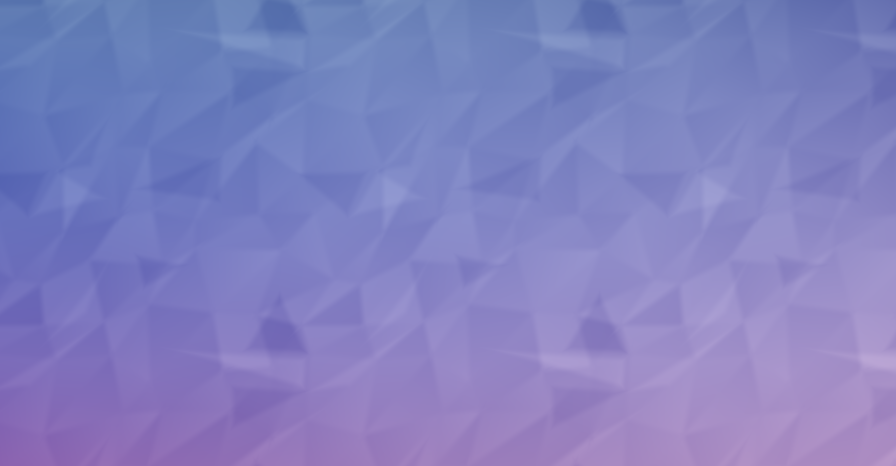
Write a WebGL 1 fragment shader that draws this background.

```glsl
precision highp float;
// Soft low-poly facets in a repeating tile over a blue to mauve gradient.

uniform vec2 u_resolution;

// Lengths are in canvas heights, measured from the top left corner.
const float TILE = 0.686;
const float CELLS = 6.0;
const float JITTER = 0.7;
const float SOFTNESS = 0.009;
const float MESH_CONTRAST = 0.055;
const float SLOPE_CONTRAST = 0.022;
const vec3 SHADE_TINT = vec3(1.0, 1.0, 0.6);

// Gradient colours: three rows, left to right.
const vec3 TOP_LEFT = vec3(0.36, 0.47, 0.69);
const vec3 TOP_MID = vec3(0.42, 0.51, 0.72);
const vec3 TOP_RIGHT = vec3(0.38, 0.42, 0.68);
const vec3 MID_LEFT = vec3(0.40, 0.43, 0.73);
const vec3 MID_MID = vec3(0.52, 0.53, 0.78);
const vec3 MID_RIGHT = vec3(0.58, 0.55, 0.78);
const vec3 LOW_LEFT = vec3(0.55, 0.39, 0.69);
const vec3 LOW_MID = vec3(0.62, 0.50, 0.74);
const vec3 LOW_RIGHT = vec3(0.70, 0.57, 0.77);

float hash(vec2 p) {
  return fract(sin(dot(p, vec2(127.1, 311.7))) * 43758.5453);
}

// Smooth curve through three colours at t = 0, 0.5 and 1.
vec3 blend3(vec3 a, vec3 b, vec3 c, float t) {
  return a * (1.0 - t) * (1.0 - 2.0 * t) + b * 4.0 * t * (1.0 - t) + c * t * (2.0 * t - 1.0);
}

float cross2(vec2 a, vec2 b) {
  return a.x * b.y - a.y * b.x;
}

float edgeDistance(vec2 p, vec2 a, vec2 b) {
  return cross2(b - a, p - a) / length(b - a);
}

// Soft coverage of a triangle of either winding.
float triangle(vec2 p, vec2 a, vec2 b, vec2 c) {
  float winding = sign(cross2(b - a, c - a));
  vec3 d = winding * vec3(edgeDistance(p, a, b), edgeDistance(p, b, c), edgeDistance(p, c, a));
  return smoothstep(-SOFTNESS, SOFTNESS, min(d.x, min(d.y, d.z)));
}

// A triangle repeated in every tile.
float facet(vec2 p, vec2 a, vec2 b, vec2 c) {
  vec2 centre = (a + b + c) / 3.0;
  vec2 q = p - centre;
  q -= TILE * floor(q / TILE + 0.5);
  return triangle(q, a - centre, b - centre, c - centre);
}

vec2 meshVertex(vec2 cell) {
  vec2 id = mod(cell, CELLS);
  vec2 offset = vec2(hash(id), hash(id + 17.3)) - 0.5;
  return (cell + JITTER * offset) * TILE / CELLS;
}

// Weight and weighted shade of one mesh triangle.
vec2 meshFacet(vec2 p, vec2 a, vec2 b, vec2 c, vec2 id) {
  float weight = triangle(p, a, b, c);
  float angle = 6.2832 * hash(id + 5.1);
  vec2 local = (p - (a + b + c) / 3.0) * CELLS / TILE;
  float shade = MESH_CONTRAST * (hash(id + 9.7) - 0.5);
  shade += SLOPE_CONTRAST * dot(local, vec2(cos(angle), sin(angle)));
  return weight * vec2(1.0, shade);
}

float meshShade(vec2 p) {
  vec2 home = floor(p * CELLS / TILE);
  vec2 total = vec2(0.0001, 0.0);
  for (int j = -1; j <= 1; j++) {
    for (int i = -1; i <= 1; i++) {
      vec2 cell = home + vec2(float(i), float(j));
      vec2 id = mod(cell, CELLS);
      vec2 a = meshVertex(cell);
      vec2 b = meshVertex(cell + vec2(1.0, 0.0));
      vec2 c = meshVertex(cell + vec2(0.0, 1.0));
      vec2 d = meshVertex(cell + 1.0);
      total += meshFacet(p, a, b, c, id);
      total += meshFacet(p, b, d, c, id + 31.0);
    }
  }
  return total.y / total.x;
}

// Larger facets that stand out from the mesh.
float accentShade(vec2 p) {
  float dark = facet(p, vec2(0.60, 0.635), vec2(0.53, 0.75), vec2(0.655, 0.755));
  dark += 0.7 * facet(p, vec2(0.50, 0.145), vec2(0.65, 0.155), vec2(0.50, 0.23));
  dark += 0.7 * facet(p, vec2(0.30, 0.405), vec2(0.475, 0.335), vec2(0.47, 0.43));
  dark += 0.7 * facet(p, vec2(0.645, 0.375), vec2(0.785, 0.37), vec2(0.745, 0.46));
  dark += 0.9 * facet(p, vec2(0.295, 0.55), vec2(0.39, 0.57), vec2(0.31, 0.615));
  dark += 0.6 * facet(p, vec2(0.82, 0.365), vec2(0.91, 0.27), vec2(0.88, 0.355));
  float light = facet(p, vec2(0.40, 0.755), vec2(0.655, 0.77), vec2(0.65, 0.83));
  light += 0.9 * facet(p, vec2(0.81, 0.37), vec2(0.905, 0.425), vec2(0.76, 0.46));
  light += 0.8 * facet(p, vec2(0.675, 0.15), vec2(0.865, 0.035), vec2(0.75, 0.14));
  light += 0.7 * facet(p, vec2(0.80, 0.72), vec2(0.905, 0.585), vec2(0.87, 0.67));
  return 0.042 * light - 0.052 * dark;
}

void main() {
  vec2 uv = gl_FragCoord.xy / u_resolution;
  vec2 p = vec2(uv.x * u_resolution.x / u_resolution.y, 1.0 - uv.y);
  vec3 top = blend3(TOP_LEFT, TOP_MID, TOP_RIGHT, uv.x);
  vec3 middle = blend3(MID_LEFT, MID_MID, MID_RIGHT, uv.x);
  vec3 low = blend3(LOW_LEFT, LOW_MID, LOW_RIGHT, uv.x);
  vec3 color = blend3(top, middle, low, p.y);
  color += SHADE_TINT * (meshShade(p) + accentShade(p));
  gl_FragColor = vec4(color, 1.0);
}
```
